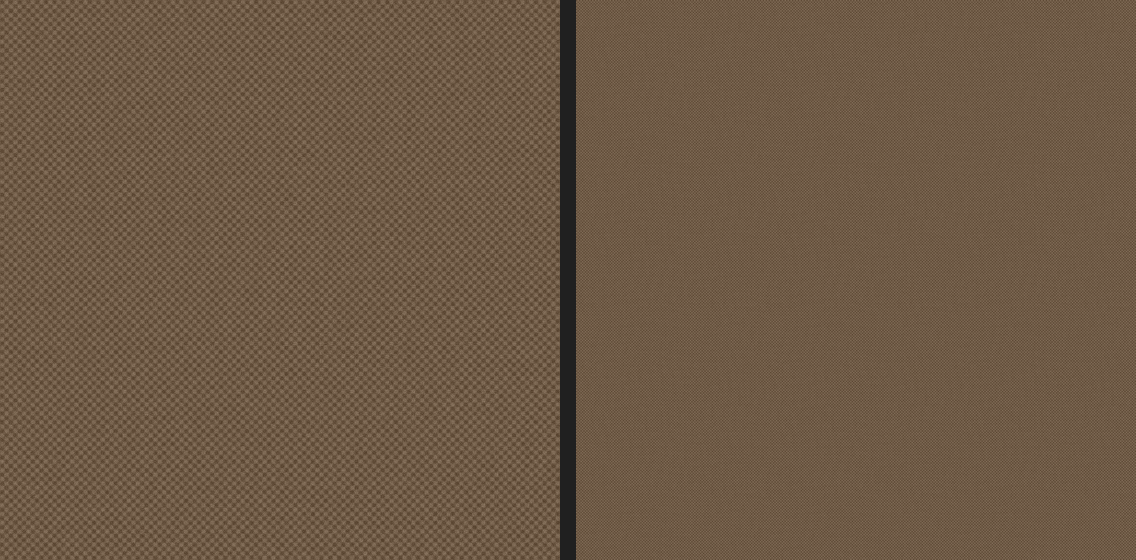
Left, the tile; right, the same tile 3 across and 3 down.
A three.js fragment shader for this texture:

```glsl
varying vec2 vUv;

const float PI = 3.14159265;

float hash(vec2 p) {
  return fract(sin(dot(p, vec2(127.1, 311.7))) * 43758.545);
}

// Cellular noise that wraps after the given number of cells
float fibreGrain(vec2 p, float cells) {
  vec2 base = floor(p);
  float nearest = 2.0;
  for (int j = -1; j <= 1; j++) {
    for (int i = -1; i <= 1; i++) {
      vec2 cell = base + vec2(float(i), float(j));
      vec2 id = mod(cell, cells);
      vec2 seed = cell + vec2(hash(id), hash(id + 37.0));
      nearest = min(nearest, length(seed - p));
    }
  }
  return nearest;
}

void main() {
  // Slightly wandering threads
  vec2 turn = vUv * 2.0 * PI;
  vec2 wander = sin(turn.yx * vec2(41.0, 37.0) + 2.0 * sin(turn * vec2(13.0, 11.0)));

  // Plain weave: 64 pairs of threads each way, crossing as a soft checker
  vec2 thread = vUv * 128.0 + wander * 0.04;
  vec2 wave = sin(PI * thread);
  float weave = clamp(wave.x * wave.y * 1.75, -1.0, 1.0);

  // Small differences between crossings
  vec2 crossing = mod(floor(thread), 128.0);
  float rounding = sqrt(abs(wave.x * wave.y));
  float variation = (hash(crossing) - 0.5) * rounding;

  // Faint uneven dye along the threads
  float dye = sin(turn.x * 17.0 + 2.0 * sin(turn.y * 3.0))
            + sin(turn.y * 23.0 + 2.0 * sin(turn.x * 2.0));

  // Fibres finer than one thread
  float grain = fibreGrain(vUv * 512.0, 512.0) - 0.47;

  vec3 cloth = vec3(0.437, 0.357, 0.277);
  cloth += weave * vec3(0.060, 0.060, 0.059);
  cloth += variation * 0.026 + grain * 0.085 + dye * 0.0015;

  gl_FragColor = vec4(cloth, 1.0);
}
```
